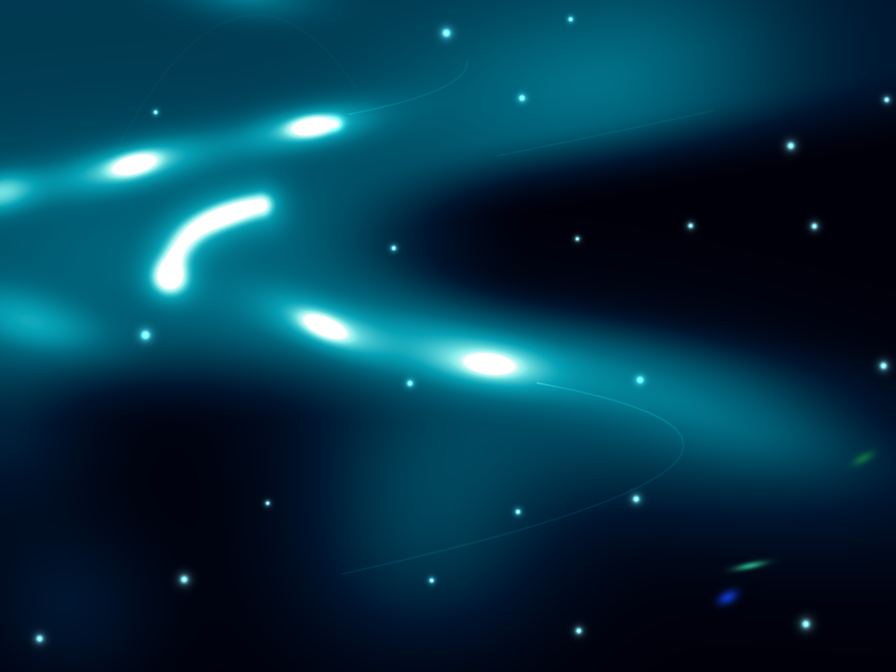
A WebGL 1 fragment shader for this background:

```glsl
precision highp float;
uniform vec2 u_resolution;

vec2 hash2(vec2 cell) {
  vec3 h = fract(cell.xyx * vec3(0.1031, 0.1030, 0.0973));
  h += dot(h, h.yzx + 33.33);
  return fract((h.xx + h.yz) * h.zy);
}

// Soft ellipse tilted by an angle
float glow(vec2 p, vec2 centre, vec2 radius, float angle) {
  float c = cos(angle), s = sin(angle);
  vec2 d = p - centre;
  vec2 q = vec2(c * d.x + s * d.y, c * d.y - s * d.x) / radius;
  return exp(-dot(q, q));
}

// Bright core inside a wider halo
float knot(vec2 p, vec2 centre, float angle) {
  return 0.85 * glow(p, centre, vec2(0.029, 0.012), angle)
       + 0.28 * glow(p, centre, vec2(0.085, 0.032), angle);
}

float segmentDistance(vec2 p, vec2 a, vec2 b) {
  vec2 ab = b - a;
  return length(p - a - ab * clamp(dot(p - a, ab) / dot(ab, ab), 0.0, 1.0));
}

float curveDistance(vec2 p, vec2 a, vec2 b, vec2 c) {
  float nearest = 9.0;
  vec2 last = a;
  for (int i = 1; i <= 20; i++) {
    float t = float(i) / 20.0;
    vec2 next = mix(mix(a, b, t), mix(b, c, t), t);
    nearest = min(nearest, segmentDistance(p, last, next));
    last = next;
  }
  return nearest;
}

float filament(vec2 p, vec2 a, vec2 b, vec2 c) {
  return 1.0 - smoothstep(0.0004, 0.0024, curveDistance(p, a, b, c));
}

// Upper cloud, cut open by a dark wedge on the right
float upperCloud(vec2 p) {
  float top = 0.722 + 0.177 * (p.x - 0.694);
  float bottom = 0.549 - 0.205 * (p.x - 0.694);
  float wedge = smoothstep(-0.07, 0.06, top - p.y)
              * smoothstep(-0.06, 0.06, p.y - bottom)
              * smoothstep(0.42, 0.8, p.x);
  float level = 0.38 * smoothstep(0.36, 0.52, p.y);
  level *= 1.0 - 0.5 * smoothstep(0.9, 1.33, p.x);
  level += 0.2 * glow(p, vec2(0.26, 0.64), vec2(0.4, 0.16), 0.0);
  level += 0.25 * glow(p, vec2(0.885, 0.878), vec2(0.3, 0.13), 0.15);
  level += 0.3 * glow(p, vec2(0.365, 1.01), vec2(0.1, 0.035), -0.1);
  float ridge = (p.y - 0.714 - 0.21 * p.x) / 0.036;
  level += 0.2 * exp(-ridge * ridge) * (1.0 - smoothstep(0.4, 0.72, p.x));
  return level * (1.0 - wedge);
}

float lowerCloud(vec2 p) {
  float level = 0.22 * glow(p, vec2(0.69, 0.465), vec2(0.36, 0.055), -0.23);
  level += 0.38 * glow(p, vec2(0.97, 0.36), vec2(0.42, 0.14), -0.2);
  level += 0.22 * glow(p, vec2(1.11, 0.375), vec2(0.2, 0.07), -0.25);
  level += 0.15 * glow(p, vec2(0.61, 0.34), vec2(0.2, 0.14), 0.0);
  level += 0.33 * glow(p, vec2(0.64, 0.19), vec2(0.2, 0.16), 0.2);
  level += 0.28 * glow(p, vec2(0.045, 0.522), vec2(0.12, 0.045), -0.3);
  level += 0.25 * glow(p, vec2(0.0, 0.37), vec2(0.14), 0.0);
  return level + 0.2 * glow(p, vec2(0.1, 0.1), vec2(0.13, 0.12), 0.0);
}

float stars(vec2 p) {
  vec2 cell = floor(p / 0.18);
  vec2 place = (cell + 0.2 + 0.6 * hash2(cell + 7.0)) * 0.18;
  vec2 kind = hash2(cell + 31.0);
  float size = mix(0.0025, 0.0055, kind.y);
  float d = length(p - place) / size;
  return step(kind.x, 0.5) * (exp(-d * d) + 0.3 * exp(-d * d * 0.2));
}

vec3 palette(float level) {
  float k = level * 5.0;
  vec3 c = mix(vec3(0.0, 0.0, 0.04), vec3(0.0, 0.08, 0.18), clamp(k, 0.0, 1.0));
  c = mix(c, vec3(0.0, 0.24, 0.33), clamp(k - 1.0, 0.0, 1.0));
  c = mix(c, vec3(0.0, 0.40, 0.49), clamp(k - 2.0, 0.0, 1.0));
  c = mix(c, vec3(0.02, 0.63, 0.71), clamp(k - 3.0, 0.0, 1.0));
  c = mix(c, vec3(0.53, 0.93, 0.92), clamp(k - 4.0, 0.0, 1.0));
  return mix(c, vec3(1.0), clamp(k - 5.0, 0.0, 1.0));
}

void main() {
  vec2 p = gl_FragCoord.xy / u_resolution.y;
  float level = upperCloud(p) + lowerCloud(p);

  // Hooked streak and bright knots
  float hook = curveDistance(p, vec2(0.253, 0.589), vec2(0.262, 0.672), vec2(0.388, 0.694));
  level += 0.45 * exp(-hook * hook / 0.00022) + 0.27 * exp(-hook * hook / 0.0018);
  level += 0.5 * glow(p, vec2(0.253, 0.589), vec2(0.022), 0.0);
  level += 0.3 * glow(p, vec2(0.335, 0.678), vec2(0.05, 0.014), 0.35);
  level += knot(p, vec2(0.2, 0.755), 0.25) + knot(p, vec2(0.465, 0.812), 0.15);
  level += knot(p, vec2(0.483, 0.514), -0.4) + knot(p, vec2(0.729, 0.458), -0.12);
  level += 0.28 * glow(p, vec2(0.0, 0.714), vec2(0.05, 0.03), 0.2);

  // Fine filaments
  level += 0.07 * filament(p, vec2(0.8, 0.43), vec2(1.35, 0.33), vec2(0.51, 0.146));
  level += 0.06 * filament(p, vec2(0.52, 0.83), vec2(0.7, 0.865), vec2(0.695, 0.91));
  level += 0.05 * filament(p, vec2(0.74, 0.768), vec2(0.9, 0.8), vec2(1.06, 0.835));
  level += 0.025 * filament(p, vec2(0.18, 0.79), vec2(0.36, 1.12), vec2(0.53, 0.87));

  vec3 color = palette(level) + vec3(0.55, 0.95, 0.95) * stars(p);

  // Small tinted flecks
  color += vec3(0.15, 0.6, 0.4) * glow(p, vec2(1.116, 0.158), vec2(0.022, 0.005), 0.2);
  color += vec3(0.05, 0.2, 0.7) * glow(p, vec2(1.083, 0.111), vec2(0.015, 0.009), 0.5);
  color += vec3(0.05, 0.25, 0.0) * glow(p, vec2(1.285, 0.318), vec2(0.016, 0.007), 0.5);
  gl_FragColor = vec4(min(color, 1.0), 1.0);
}
```
